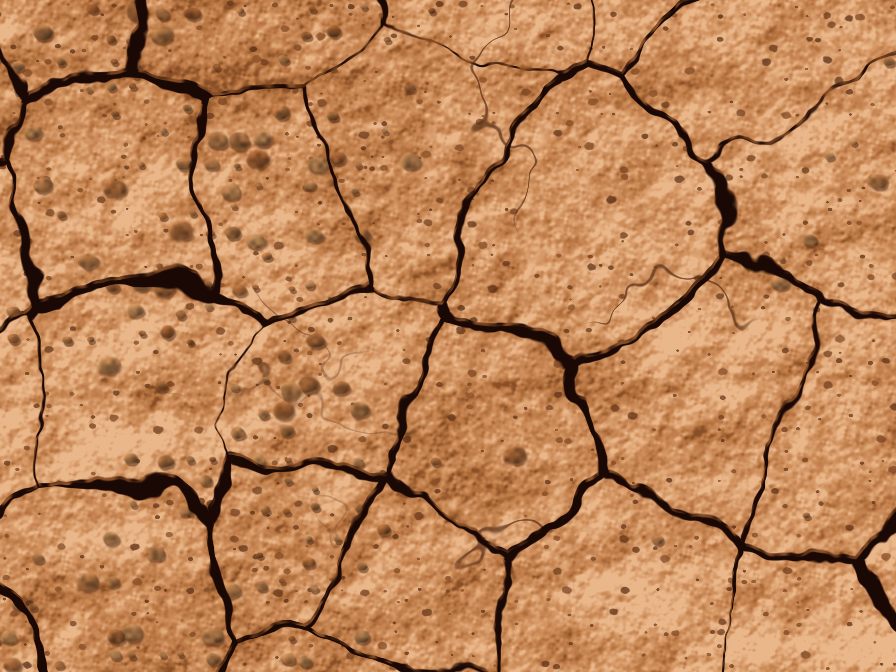
Give the GLSL for this texture, as a Shadertoy shader.

```glsl
// Sun-baked clay split into plates by dark, ragged cracks.
// A warped cellular pattern gives the cracks; layered noise lights the soil,
// and scattered discs become pebbles and small dark pits.
#define PLATES 3.6        // plates per canvas height
#define RAGGED 0.15       // how far crack lines wander
#define CRACK_WIDTH 0.0066
#define WALL_DEPTH 0.0048 // visible height of the crack wall
#define RELIEF 9.0        // strength of surface lighting
#define GRAIN 0.42        // strength of the finest speckle
#define PEBBLES 0.42      // share of cells holding a pebble
#define PITS 0.20         // share of cells holding a pit

const vec3 DEEP  = vec3(0.10, 0.03, 0.015);
const vec3 UMBER = vec3(0.33, 0.17, 0.08);
const vec3 BROWN = vec3(0.54, 0.31, 0.15);
const vec3 RUST  = vec3(0.71, 0.45, 0.25);
const vec3 OCHRE = vec3(0.81, 0.56, 0.36);
const vec3 SAND  = vec3(0.90, 0.69, 0.51);
const vec2 LIGHT = vec2(-0.5, 0.86);

float hash(vec2 p) {
    vec3 q = fract(p.xyx * 0.1031);
    q += dot(q, q.yzx + 33.33);
    return fract((q.x + q.y) * q.z);
}

vec2 hash2(vec2 p) { return vec2(hash(p), hash(p + 57.0)); }

float noise(vec2 p) {
    vec2 i = floor(p), f = fract(p);
    f = f * f * (3.0 - 2.0 * f);
    return mix(mix(hash(i), hash(i + vec2(1, 0)), f.x),
               mix(hash(i + vec2(0, 1)), hash(i + vec2(1, 1)), f.x), f.y);
}

float fbm(vec2 p) {
    float sum = 0.0, amp = 0.5;
    for (int i = 0; i < 5; i++) {
        sum += amp * noise(p);
        p = mat2(1.6, 1.2, -1.2, 1.6) * p + 7.3;
        amp *= 0.5;
    }
    return sum;
}

vec2 plateCentre(vec2 cell) { return cell + 0.5 + 0.84 * (hash2(cell + 11.0) - 0.5); }

// Signed distance to the nearest crack, negative inside it
float crackGap(vec2 p) {
    vec2 q = p + RAGGED * (vec2(fbm(p * 5.0), fbm(p * 5.0 + 31.0)) - 0.5);
    q *= PLATES;
    vec2 cell = floor(q), home = cell, toHome = vec2(9.0);
    for (int k = 0; k < 9; k++) {
        vec2 c = cell + vec2(k % 3 - 1, k / 3 - 1);
        vec2 r = plateCentre(c) - q;
        if (dot(r, r) < dot(toHome, toHome)) { toHome = r; home = c; }
    }
    float gap = 9.0, swell = 0.55 + 0.9 * noise(p * 14.0);
    for (int k = 0; k < 25; k++) {
        vec2 c = home + vec2(k % 5 - 2, k / 5 - 2);
        if (c == home) continue;
        vec2 r = plateCentre(c) - q;
        float d = dot(0.5 * (toHome + r), normalize(r - toHome)) / PLATES;
        float width = CRACK_WIDTH * mix(0.2, 1.25, hash(c + home + 3.0));
        gap = min(gap, d - width * swell);
    }
    return gap;
}

// Scattered uneven discs: x cover, y lighting, z random tint
vec3 scatter(vec2 p, float scale, float density, float clumping) {
    vec2 q = p * scale, cell = floor(q);
    vec3 found = vec3(0.0);
    float wobble = 0.3 * (noise(q * 4.0) - 0.5);
    for (int k = 0; k < 9; k++) {
        vec2 c = cell + vec2(k % 3 - 1, k / 3 - 1);
        float clump = smoothstep(0.42, 0.66, fbm(c / scale * 2.6 + 4.0) + 0.14 - 0.2 * c.x / scale);
        if (hash(c + scale) > density * mix(1.0, clump, clumping)) continue;
        float size = hash(c + 5.0);
        float radius = mix(0.12, 0.42, size * size);
        vec2 r = (q - c - 0.25 - 0.5 * hash2(c + 23.0)) * vec2(0.85, 1.1);
        float d = length(r) / radius + wobble;
        float cover = smoothstep(1.15, 0.75, d);
        if (cover > found.x) found = vec3(cover, dot(r, LIGHT) / radius, hash(c + 41.0));
    }
    return found;
}

float surface(vec2 p) { return fbm(p * 13.0); }

vec3 soil(float tone) {
    vec3 c = mix(BROWN, RUST, clamp(tone * 3.0, 0.0, 1.0));
    c = mix(c, OCHRE, clamp(tone * 3.0 - 1.0, 0.0, 1.0));
    return mix(c, SAND, clamp(tone * 3.0 - 2.0, 0.0, 1.2));
}

void mainImage(out vec4 fragColor, in vec2 fragCoord) {
    vec2 p = fragCoord / iResolution.y;
    float soft = max(0.0014, 0.7 / iResolution.y);

    // Lit soil, paler toward the bottom
    float slope = surface(p) - surface(p + 0.004 * LIGHT);
    float tone = 0.78 - 0.18 * p.y + 1.1 * (fbm(p * 3.0 + 17.0) - 0.48);
    tone += RELIEF * slope + GRAIN * (noise(p * 170.0) - 0.5);
    float gap = crackGap(p);
    tone -= 0.16 * exp(-max(gap, 0.0) * 110.0);
    vec3 color = soil(tone);

    // Pits and hairline fractures
    vec3 pit = scatter(p + 3.0, 62.0, PITS, 0.3);
    color = mix(color, mix(UMBER, BROWN, pit.z), 0.75 * pit.x);
    float vein = abs(fbm(p * 2.3 + 20.0) - 0.48) / 2.0;
    float veinMask = smoothstep(0.56, 0.72, noise(p * 4.0 + 8.0));
    color = mix(color, UMBER, 0.7 * veinMask * smoothstep(0.0016, 0.0003, vein));

    // Pebbles with cast shadows
    float shadow = scatter(p + 0.005 * LIGHT, 27.0, PEBBLES, 1.0).x;
    vec3 pebble = scatter(p, 27.0, PEBBLES, 1.0);
    color = mix(color, UMBER, 0.55 * shadow);
    vec3 stone = mix(BROWN, vec3(0.66, 0.48, 0.30), pebble.z);
    stone *= 0.92 + 0.3 * pebble.y + 0.5 * (noise(p * 130.0) - 0.5);
    color = mix(color, stone, 0.85 * pebble.x);

    // Crack: crumbly wall on the far side, darkness below
    vec3 wall = mix(DEEP, BROWN, smoothstep(0.1, 0.95, noise(p * 90.0)));
    float core = smoothstep(soft, -soft, crackGap(p + WALL_DEPTH * vec2(-0.3, 1.0)));
    wall = mix(wall, DEEP, core);
    color = mix(color, wall, smoothstep(soft, -soft, gap));
    fragColor = vec4(color, 1.0);
}
```
